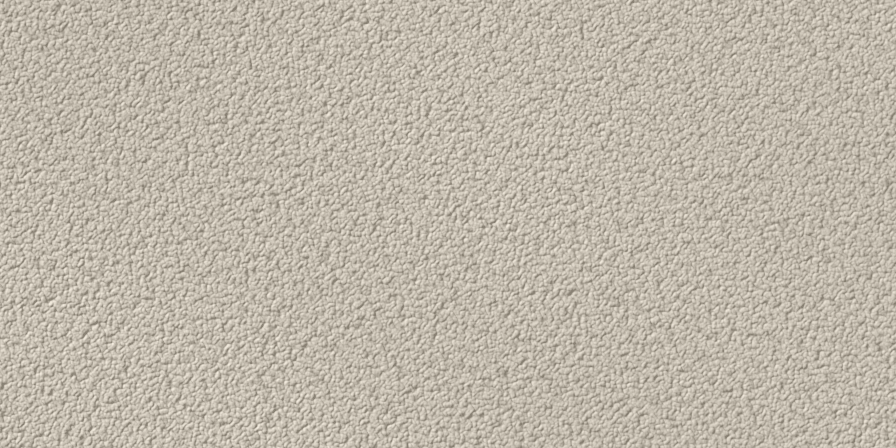
Reproduce this texture procedurally as a Shadertoy shader.

```glsl
// Fine beige stucco: small crisp grains lit from the upper left.
// Soft cellular noise in three sizes gives a height field; its slope along
// the light direction gives the shading, and hollows are darkened a little.

vec2 hash2(vec2 p) {
    vec3 q = fract(p.xyx * vec3(0.1031, 0.1030, 0.0973));
    q += dot(q, q.yzx + 33.33);
    return fract((q.xx + q.yz) * q.zy);
}

// Joined domes, one per jittered cell, with narrow creases between them
float grains(vec2 p) {
    vec2 cell = floor(p);
    float sum = 0.0;
    for (int y = -1; y <= 1; y++) {
        for (int x = -1; x <= 1; x++) {
            vec2 id = cell + vec2(x, y);
            vec2 offset = id + hash2(id) - p;
            float size = 0.5 + hash2(id + 71.0).x;
            sum += size * exp(-9.0 * dot(offset, offset));
        }
    }
    return log(sum + 0.006) / 9.0;
}

// Layered sines bend the cells into irregular lumps
vec2 warp(vec2 p) {
    return p + 0.2 * sin(p.yx * 1.7 + 1.3 * sin(p * 0.61))
             + 0.1 * sin(p.yx * 3.1 + p * 0.9);
}

float plasterHeight(vec2 p) {
    vec2 turned = mat2(0.8, 0.6, -0.6, 0.8) * p;
    float coarse = 0.65 * grains(turned.yx * 0.5 + 260.0);
    float fine = 0.28 * grains(turned * 1.5 + 160.0);
    return grains(warp(p) + 20.0) + coarse + fine;
}

void mainImage(out vec4 fragColor, in vec2 fragCoord) {
    vec2 uv = fragCoord / iResolution.y;
    vec2 p = uv * 112.0;

    // Slope towards the light, and height above the mean level
    vec2 toLight = 0.21 * normalize(vec2(-0.75, 0.66));
    float shadedSide = plasterHeight(p - toLight);
    float litSide = plasterHeight(p + toLight);
    float slope = shadedSide - litSide;
    float level = 0.5 * (shadedSide + litSide) + 0.17;

    // Broad, faint changes of relief and tone
    float drift = sin(uv.x * 3.1 + 1.4 * sin(uv.y * 2.3)) * sin(uv.y * 4.1 + uv.x + 0.7);
    float relief = 0.37 * (1.07 - 0.07 * uv.x + 0.05 * drift);

    // Bright sides level off, shadowed sides fall deeper
    float shade = relief * slope + 0.17 * level;
    shade = clamp(shade - 0.9 * shade * shade, -0.25, 0.15);

    vec3 plaster = vec3(0.785, 0.755, 0.703);
    fragColor = vec4(plaster + shade + 0.009 * drift, 1.0);
}
```
